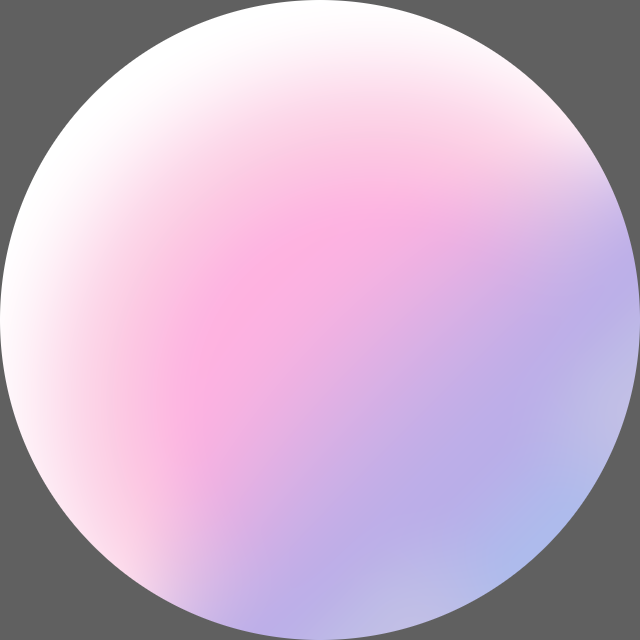
Write a Shadertoy shader that draws this background.

```glsl
#define DISC_RADIUS 0.5
#define GLOW_CENTER vec2(0.586, 0.375)
#define BACKDROP vec3(0.376)
#define PINK     vec3(0.995, 0.70, 0.88)
#define BLUSH    vec3(0.985, 0.80, 0.89)
#define WHITE    vec3(1.0)
#define LAVENDER vec3(0.73, 0.68, 0.91)
#define SKY      vec3(0.68, 0.735, 0.925)
#define MIST     vec3(0.76, 0.75, 0.90)

// Round glow: pink core, blush ring, white rim
vec3 warmGlow(vec2 p) {
    float r = length(p - GLOW_CENTER);
    vec3 color = mix(PINK, BLUSH, smoothstep(0.26, 0.44, r));
    return mix(color, WHITE, smoothstep(0.38, 0.64, r));
}

// Lavender turning to sky blue, with paler mist to either side
vec3 coolShade(float along, float across) {
    vec3 color = mix(LAVENDER, SKY, smoothstep(0.72, 0.86, along));
    float mist = smoothstep(0.03, 0.18, abs(across))
               * smoothstep(0.68, 0.82, along);
    return mix(color, MIST, mist);
}

void mainImage(out vec4 fragColor, in vec2 fragCoord) {
    float size = min(iResolution.x, iResolution.y);
    vec2 p = (fragCoord - 0.5 * iResolution.xy) / size + 0.5;

    // Diagonal axes: along runs from upper left to lower right
    float along = 0.5 * (p.x + 1.0 - p.y);
    float across = 0.5 * (p.x + p.y - 1.0);

    // The blend tightens away from the diagonal
    float bend = across * across;
    float shade = smoothstep(0.42 + 0.9 * bend, 0.75 - 0.3 * bend, along);
    vec3 color = mix(warmGlow(p), coolShade(along, across), shade);

    // Disc with a smooth edge
    float edge = length(p - 0.5) - DISC_RADIUS;
    float inside = clamp(0.5 - edge * size, 0.0, 1.0);
    fragColor = vec4(mix(BACKDROP, color, inside), 1.0);
}
```
